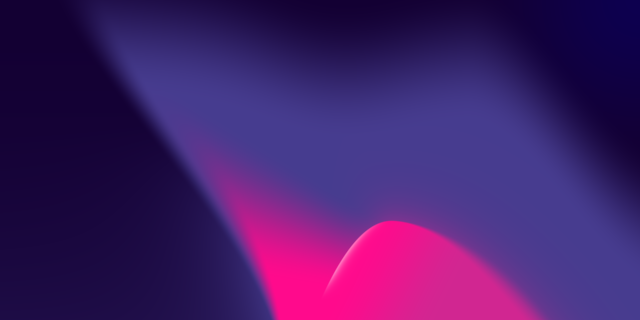
Reproduce this background procedurally as a Shadertoy shader.

```glsl
// Dusk-like abstract gradient: a violet veil with a soft diagonal left edge,
// a magenta plume rising along it, and a glowing pink hill with a bright rim.
// Each part is a height curve or edge curve, blended with smooth falloffs.

#define NIGHT   vec3(0.075, 0.000, 0.200)
#define CORNER  vec3(0.050, 0.000, 0.310)
#define VIOLET  vec3(0.275, 0.235, 0.560)
#define PINK    vec3(1.000, 0.040, 0.550)
#define ORCHID  vec3(0.820, 0.150, 0.570)
#define RIM     vec3(1.000, 0.660, 0.840)
#define CREST   vec2(1.224, 0.310)
#define HALO_SIZE 0.060
#define RIM_SIZE  0.011

// Horizontal position of the veil's left edge at height y.
float veilEdge(float y) {
    float bow = y * (1.0 - y);
    return 0.854 - 0.607 * y + bow * (0.08 + 0.4 * (0.45 - y));
}

// Height at which the veil has half faded into the night above.
float veilTop(float x) {
    float dip = (x - 1.05) / 0.3;
    return 0.97 - 0.07 * x - 0.1 * exp(-dip * dip)
         - 0.5 * smoothstep(1.45, 2.1, x);
}

// Approximate signed distance to the hill outline, positive above it.
float hillDistance(vec2 p) {
    float dx = abs(p.x - CREST.x);
    bool left = p.x < CREST.x;
    float drop  = left ? 5.05 * dx * dx : 1.22 * pow(dx, 1.75);
    float slope = left ? 10.1 * dx : 2.135 * pow(dx, 0.75);
    return (p.y - CREST.y + drop) / sqrt(1.0 + slope * slope);
}

// Night sky with a blue corner and a violet glow left of the veil.
vec3 nightSky(vec2 p, float side) {
    float corner = 1.0 - smoothstep(0.0, 0.55, distance(p, vec2(2.0, 1.0)));
    float low = 1.0 - clamp(p.y, 0.0, 1.0);
    float glow = 0.2 * low * low
               + 0.65 * exp(min(side, 0.0) / 0.15) * (1.0 - smoothstep(0.0, 0.65, p.y));
    vec3 sky = mix(NIGHT, CORNER, corner);
    return mix(sky, VIOLET, glow * (1.0 - smoothstep(0.0, 0.15, side)));
}

// Strength of the magenta plume that leans on the veil's edge.
float plumeAmount(vec2 p, float side) {
    float top = max(0.61 - 0.6 * (p.x - 0.667), 0.02);
    float rise = smoothstep(-0.05, 0.75, 1.0 - p.y / top);
    float inner = smoothstep(-0.01, 0.025 + 0.2 * p.y, side);
    return rise * inner * (1.0 - smoothstep(1.1, 1.4, p.x));
}

void mainImage(out vec4 fragColor, in vec2 fragCoord) {
    vec2 p = fragCoord / iResolution.xy * vec2(2.0, 1.0);
    float pixel = 1.0 / iResolution.y;
    float side = p.x - veilEdge(p.y);

    // Veil over the night sky
    float edgeBlur = 0.008 + 0.07 * p.y;
    float top = veilTop(p.x);
    float veil = smoothstep(-edgeBlur, edgeBlur, side)
               * (1.0 - smoothstep(top - 0.23, top + 0.2, p.y));
    vec3 color = mix(nightSky(p, side), VIOLET, veil);

    // Plume, then the halo around the hill
    float hill = hillDistance(p);
    color = mix(color, PINK, plumeAmount(p, side));
    float halo = 0.4 * exp(-max(hill, 0.0) / HALO_SIZE)
               * smoothstep(1.0, 1.25, p.x);
    color = mix(color, ORCHID, halo);

    // Hill body: crisp on the left, blurred on the right
    float hillBlur = pixel + 0.035 * smoothstep(1.25, 1.65, p.x);
    float body = 1.0 - smoothstep(-hillBlur, hillBlur, hill);
    float fade = smoothstep(1.08, 1.45, p.x + 0.5 * (0.15 - p.y));
    color = mix(color, mix(PINK, ORCHID, fade), body);

    // Bright rim inside the hill's left flank
    float rim = body * exp(min(hill, 0.0) / RIM_SIZE)
              * smoothstep(0.06, 0.16, p.y)
              * (1.0 - smoothstep(1.09, 1.22, p.x));
    color = mix(color, RIM, 0.85 * rim);

    fragColor = vec4(color, 1.0);
}
```
